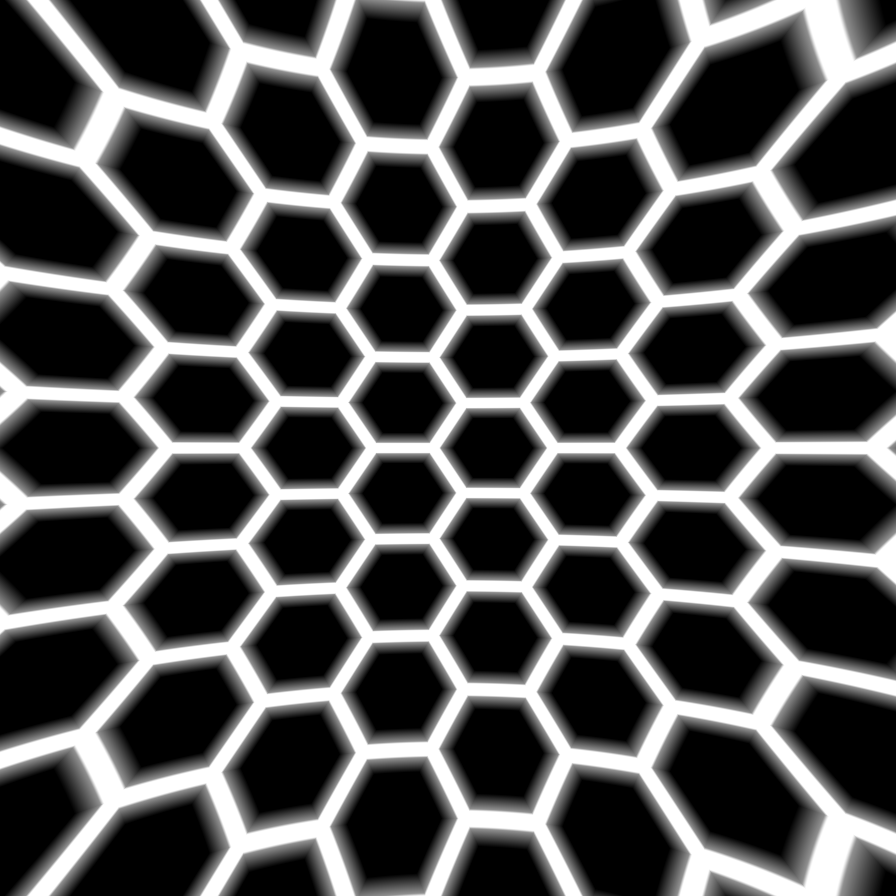
Write a WebGL 1 fragment shader that draws this pattern.

```glsl
precision highp float;
// Draws a glowing white honeycomb on black, bent outward by a radial lens.

uniform vec2 u_resolution;

const float CELLS = 5.0;          // cells from centre to canvas edge, before bending
const float LENS_STRENGTH = 0.265;
const vec3 BACKGROUND = vec3(0.0);
const vec3 LINE_COLOR = vec3(1.0);

// Radial lens: cells grow with distance from the centre.
vec2 lens(vec2 p, float strength) {
  return p / (1.0 + strength * dot(p, p));
}

// Honeycomb in unit columns: 0 on the cell walls, 1 at the cell centres.
float wallDistance(vec2 p) {
  p.y += 0.5 * mod(floor(p.x) + 1.0, 2.0);
  vec2 q = abs(fract(p) - 0.5);
  return abs(max(1.5 * q.x + q.y, 2.0 * q.y) - 1.0);
}

// Solid wall with a soft edge.
float wallCore(float d, float halfWidth, float softness) {
  return 1.0 - smoothstep(halfWidth - softness, halfWidth + softness, d);
}

// Dimmer halo that fades evenly into the cell.
float wallGlow(float d, float reach, float strength) {
  return strength * clamp(1.0 - d / reach, 0.0, 1.0);
}

void main() {
  vec2 p = (2.0 * gl_FragCoord.xy - u_resolution) / min(u_resolution.x, u_resolution.y);
  float d = wallDistance(CELLS * lens(p, LENS_STRENGTH));

  float core = wallCore(d, 0.115, 0.02);
  float glow = wallGlow(d, 0.345, 0.9);
  float light = mix(glow, 1.0, core);

  gl_FragColor = vec4(mix(BACKGROUND, LINE_COLOR, light), 1.0);
}
```
